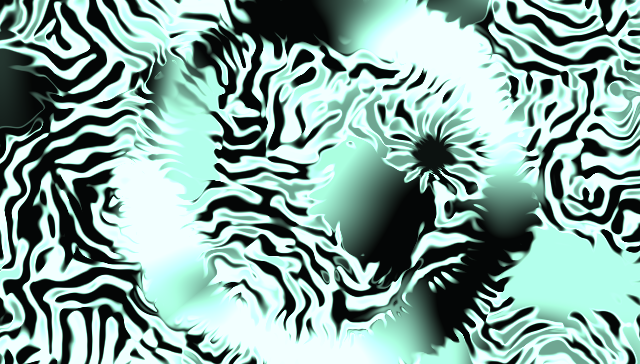
Write a Shadertoy shader that draws this pattern.

```glsl
// Mint and black labyrinth of curling worms, crossed by a soft ring with feathered edges
#define TAU 6.2831853
#define STRIPE_PERIOD 0.05
#define KERNEL_CELL 0.037
#define PATCH_SIZE 0.22
#define RING_CENTER vec2(0.905, 0.5)
#define RING_RADIUS 0.48
#define RING_WIDTH 0.066
#define RING_RAYS 84.0
#define LAGOON_CENTER vec2(1.03, 0.43)
#define HUB_CENTER vec2(1.19, 0.575)
#define FEATHER 0.028
#define MINT vec3(0.67, 1.0, 0.88)

vec2 hash2(vec2 p) {
    vec3 q = fract(p.xyx * vec3(0.1031, 0.1030, 0.0973));
    q += dot(q, q.yzx + 33.33);
    return fract((q.xx + q.yz) * q.zy);
}

float noise(vec2 p) {
    vec2 i = floor(p), f = fract(p);
    f = f * f * (3.0 - 2.0 * f);
    float low = mix(hash2(i).x, hash2(i + vec2(1, 0)).x, f.x);
    float high = mix(hash2(i + vec2(0, 1)).x, hash2(i + 1.0).x, f.x);
    return mix(low, high, f.y);
}

// Spokes around a hub: phase and its gradient
vec3 spokes(vec2 d, float count) {
    return vec3(count * atan(d.y, d.x), count * vec2(-d.y, d.x) / dot(d, d));
}

// Local stripe phase (x) and gradient (yz): spokes near hubs, arcs in random patches
vec3 phaseField(vec2 c) {
    vec2 toRing = c - RING_CENTER, toHub = c - HUB_CENTER;
    float jitter = hash2(c * 917.0).x - 0.5;
    if (length(toHub) < 0.13) return spokes(toHub, 13.0);
    if (abs(length(toRing) - RING_RADIUS) < RING_WIDTH + 0.01)
        return spokes(toRing, RING_RAYS) + vec3(jitter * 5.0, 0, 0);
    vec2 cell = floor(c / PATCH_SIZE), owner = cell;
    float nearest = 1e3;
    for (int j = -1; j <= 1; j++)
    for (int i = -1; i <= 1; i++) {
        vec2 id = cell + vec2(i, j);
        float d = length((id + hash2(id + 40.0)) * PATCH_SIZE - c);
        if (d < nearest) { nearest = d; owner = id; }
    }
    vec2 rnd = hash2(owner + 71.0);
    float turn = TAU * rnd.x;
    vec2 pivot = (owner + 0.5) * PATCH_SIZE + 0.2 * vec2(cos(turn), sin(turn));
    vec2 d = c - pivot;
    float r = max(length(d), 0.01), k = TAU / STRIPE_PERIOD;
    float inside = 1.0 - step(RING_RADIUS, length(toRing));
    float disorder = mix(rnd.y * 6.0, 6.2, 0.7 * inside);
    return vec3(k * r + jitter * disorder, k * d / r);
}

// Blend of small wave packets: stripes that bend, break and fork, from -1 to 1
float worms(vec2 p) {
    vec2 cell = floor(p / KERNEL_CELL), wave = vec2(0);
    for (int j = -2; j <= 2; j++)
    for (int i = -2; i <= 2; i++) {
        vec2 id = cell + vec2(i, j);
        vec2 c = (id + hash2(id + 13.0)) * KERNEL_CELL;
        vec2 d = p - c;
        vec3 field = phaseField(c);
        float phase = field.x + dot(field.yz, d);
        float weight = exp(-1.6 * dot(d, d) / (KERNEL_CELL * KERNEL_CELL));
        wave += weight * vec2(cos(phase), sin(phase));
    }
    return wave.x / (length(wave) + 0.22);
}

// Ring brightness by angle: swings between white, mint and black
float ringTone(vec2 d) {
    vec2 axis = vec2(0.766, 0.643);
    float angle = atan(axis.x * d.y - axis.y * d.x, dot(axis, d));
    return 0.85 + 1.15 * cos(2.5 * angle);
}

void mainImage(out vec4 fragColor, in vec2 fragCoord) {
    vec2 p = fragCoord / iResolution.y;
    vec2 warp = vec2(noise(p * 17.0), noise(p * 17.0 + 50.0)) - 0.5;
    float g = worms(p + 0.036 * warp);
    float broad = noise(p * 4.5 + 7.0), cloud = noise(p * 5.0 + 23.0);
    float rag = noise(p * 9.0) + 0.5 * noise(p * 21.0 + 5.0) - 0.75;

    // Black worms, pinched into pieces, with white halos and mint cores
    float pinch = noise(p * 19.0 + 11.0) - 0.5;
    float v = g + 1.25 * pinch + 1.1 * (broad - 0.45);
    float tone = 1.5 * smoothstep(-0.62, 0.18, v);
    tone -= smoothstep(0.35, 1.05, v) * mix(0.1, 0.85, smoothstep(0.2, 0.6, cloud));

    // Calm pools in the open field, rimmed with light
    float pool = smoothstep(0.69, 0.76, noise(p * 4.0 + 31.0) + 0.08 * g + 0.12 * rag);
    float depth = 1.05 * smoothstep(0.3, 0.75, noise(p * 3.5 + 63.0));
    tone = mix(tone, depth, pool) + 1.4 * pool * (1.0 - pool);

    // Shaded lagoon, from mint to black
    vec2 toLagoon = p - LAGOON_CENTER;
    float shore = length(toLagoon) - 0.15 + 0.14 * rag + 0.035 * g;
    float shade = 0.4 - 3.8 * dot(toLagoon, vec2(0.8, -0.5)) + 0.5 * (broad - 0.5);
    float lagoon = smoothstep(0.016, -0.016, shore);
    tone = mix(tone, clamp(shade, 0.0, 1.0), lagoon) + 2.0 * lagoon * (1.0 - lagoon);

    // Dark hub with rays
    float hub = length(p - HUB_CENTER) - 0.055 + 0.012 * g;
    tone = mix(tone, 0.07, smoothstep(0.012, -0.012, hub));

    // Ring with feathered rims
    vec2 toRing = p - RING_CENTER;
    float rim = abs(length(toRing) - RING_RADIUS) - RING_WIDTH;
    rim += FEATHER * g + 0.09 * (broad - 0.5) + 0.07 * rag;
    float band = ringTone(toRing) + 0.5 * (noise(p * 8.0 + 3.0) - 0.5);
    tone = mix(tone, max(band, 0.0), smoothstep(0.014, -0.026, rim));

    fragColor = vec4(min(max(tone, 0.025) * MINT, vec3(0.95, 1, 1)), 1);
}
```
